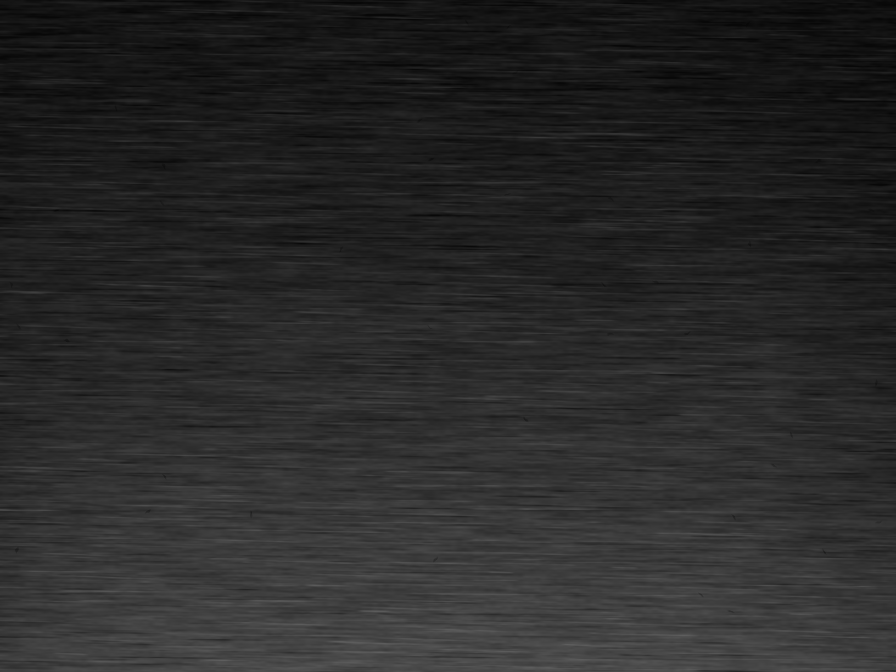
Give the GLSL for this texture, as a Shadertoy shader.

```glsl
// Dark brushed metal: a soft vertical glow under fine, nearly horizontal grain.
// Stretched value noise makes the gritty fibres; many hair-thin segments make
// bright and dark scratches, and a few small smudges add wear.

float hash(vec2 p) {
    vec3 q = fract(vec3(p.xyx) * 0.1031);
    q += dot(q, q.yzx + 33.33);
    return fract((q.x + q.y) * q.z);
}

float noise(vec2 p) {
    vec2 cell = floor(p), f = fract(p);
    f = f * f * (3.0 - 2.0 * f);
    return mix(mix(hash(cell), hash(cell + vec2(1, 0)), f.x),
               mix(hash(cell + vec2(0, 1)), hash(cell + vec2(1, 1)), f.x), f.y);
}

// Grain of the given frequency, centred on zero, with its own tilt
float grain(vec2 p, vec2 frequency, float tilt, float seed) {
    p.y += tilt * p.x;
    return noise(p * frequency + seed) - 0.5;
}

// One hair-thin tapered segment in each cell, of random length and strength
float scratches(vec2 p, float seed) {
    p.y += (0.002 + 0.030 * hash(vec2(seed, 3.7))) * p.x;
    float y = p.y * 64.0 + seed * 0.37;
    float row = floor(y);
    float x = p.x * 3.6 + hash(vec2(row, seed)) * 7.0;
    vec2 id = vec2(floor(x) + seed * 13.0, row + 60.0);
    float halfLength = mix(0.08, 0.48, hash(id + 5.3));
    float along = abs(fract(x) - 0.5) / halfLength;
    float center = mix(0.15, 0.85, hash(id + 17.1));
    float line = 1.0 - smoothstep(0.0003, 0.0019, abs(fract(y) - center) / 64.0);
    float strength = hash(id + 31.9);
    float broken = 0.55 + 0.9 * noise(vec2(p.x * 60.0, row + seed * 9.0));
    return line * (1.0 - smoothstep(0.5, 1.0, along)) * strength * strength * broken;
}

// Small irregular dark marks, at random angles
float smudges(vec2 p) {
    vec2 id = floor(p * 15.0);
    vec2 offset = 0.25 + 0.5 * vec2(hash(id + 2.1), hash(id + 8.4));
    vec2 d = (fract(p * 15.0) - offset) / 15.0;
    float angle = 6.283 * hash(id + 14.6);
    d = mat2(cos(angle), -sin(angle), sin(angle), cos(angle)) * d;
    d.y += 0.003 * (noise(p * 220.0) - 0.5);
    float mark = 1.0 - smoothstep(0.3, 1.0, length(d / vec2(0.007, 0.0022)));
    return mark * step(0.88, hash(id + 23.5));
}

void mainImage(out vec4 fragColor, in vec2 fragCoord) {
    vec2 uv = fragCoord / iResolution.xy;
    vec2 p = fragCoord / iResolution.y;

    // Glow from below, with darker sides
    float glow = 0.292 - 0.325 * uv.y + 0.112 * uv.y * uv.y;
    glow *= 1.0 - 0.2 * pow(abs(2.0 * uv.x - 1.0), 3.0);
    glow += 0.016 * (0.5 - uv.x) * uv.y;

    // Brushed grain, from faint bands to short gritty fibres
    vec2 q = p;
    q.y += 0.004 * noise(p * vec2(1.5, 4.0));
    float brushed = 0.14 * grain(q, vec2(1.3, 26.0), 0.012, 11.0)
                  + 0.20 * grain(q, vec2(3.5, 75.0), 0.020, 37.0)
                  + 0.42 * grain(q, vec2(9.0, 167.0), 0.010, 71.0)
                  + 0.62 * grain(q, vec2(19.0, 263.0), 0.017, 93.0)
                  + 0.55 * grain(q, vec2(42.0, 331.0), 0.013, 53.0)
                  + 0.30 * grain(p, vec2(120.0, 350.0), 0.012, 19.0);

    // Scratches on top, alternately bright and dark
    float lines = 0.0;
    for (int i = 0; i < 12; i++) {
        float seed = float(i) + 1.0;
        lines += scratches(p, seed) * (i % 2 == 0 ? 0.8 : -0.6);
    }

    float contrast = 0.058 + 0.08 * glow;
    float shade = glow + contrast * (brushed + 0.9 * lines);
    shade -= 0.25 * glow * smudges(p);
    fragColor = vec4(vec3(max(shade, 0.03)), 1.0);
}
```
